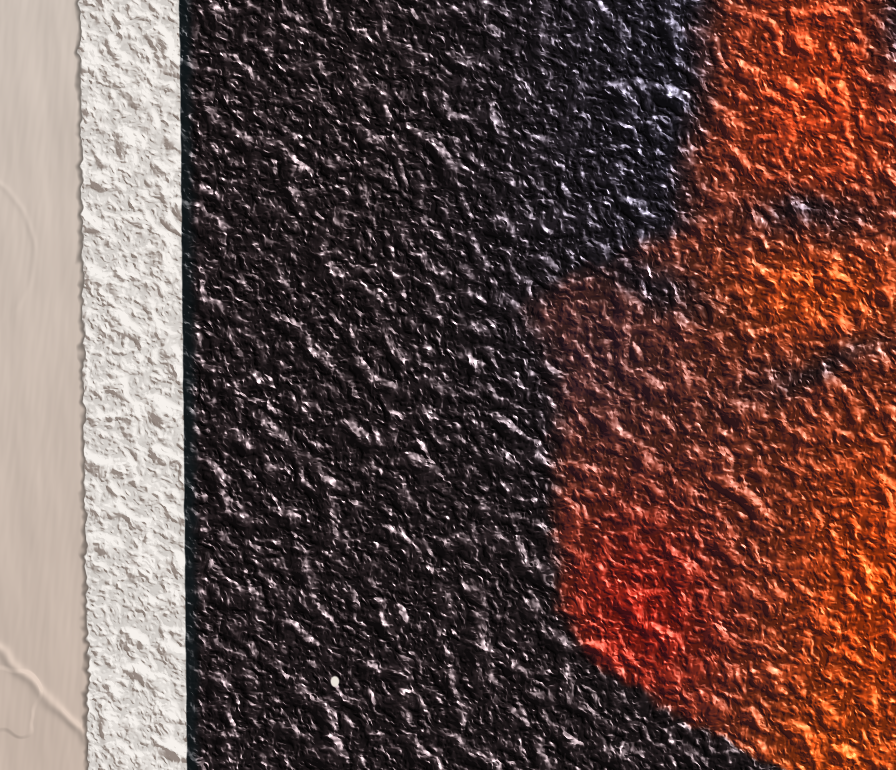
Write a WebGL 1 fragment shader that draws this texture.

```glsl
precision highp float;
uniform vec2 u_resolution;

vec2 hash2(vec2 p) {
  vec2 q = vec2(dot(p, vec2(127.1, 311.7)), dot(p, vec2(269.5, 183.3)));
  return fract(sin(q) * 43758.55) * 2.0 - 1.0;
}

float gradNoise(vec2 p) {
  vec2 i = floor(p), f = fract(p);
  vec2 u = f * f * f * (f * (f * 6.0 - 15.0) + 10.0);
  vec2 e = vec2(1.0, 0.0);
  return mix(
    mix(dot(hash2(i), f), dot(hash2(i + e), f - e), u.x),
    mix(dot(hash2(i + e.yx), f - e.yx), dot(hash2(i + 1.0), f - 1.0), u.x), u.y);
}

// Pebbled plaster: rounded grains with creases, each octave turned and of similar slope
float relief(vec2 p) {
  vec2 q = p + 0.005 * vec2(gradNoise(p * 31.0), gradNoise(p * 31.0 + 40.0));
  q.x += 0.12 * q.y;
  float h = 0.0, freq = 29.0;
  for (int i = 0; i < 4; i++) {
    float n = gradNoise(q * freq + float(i) * 17.3);
    h += (0.55 * n + 0.75 * sqrt(n * n + 0.004) - 0.12) / freq;
    q = mat2(0.8, 0.6, -0.6, 0.8) * q;
    freq *= 1.8;
  }
  return h;
}

// Smooth trowelled plaster with faint scratches and a raised crack
float trowelled(vec2 p) {
  float h = 0.003 * gradNoise(vec2(p.x * 30.0 + p.y * 3.0, p.y * 6.0));
  h += 0.0007 * gradNoise(vec2(p.x * 120.0 - p.y * 12.0, p.y * 25.0));
  float wobble = 0.012 * gradNoise(p * 30.0);
  float ridge = 0.155 - 1.0 * p.x + wobble - p.y;
  float arc = length(p - vec2(-0.07, 0.67)) - 0.115 + wobble * 0.3;
  return h + 0.004 * exp(-ridge * ridge * 12000.0)
    + 0.002 * smoothstep(-0.004, 0.004, 0.045 + wobble * 2.0 - length(p - vec2(0.01, 0.09)))
    + 0.0008 * exp(-arc * arc * 60000.0);
}

float glow(vec2 p, vec2 center, vec2 radius) {
  vec2 d = (p - center) / radius;
  return exp(-dot(d, d));
}

// Coverage of the warm paint over the black ground
float warmCoverage(vec2 p) {
  p += 0.018 * vec2(gradNoise(p * 16.0), gradNoise(p * 16.0 + 9.0));
  p += 0.014 * vec2(gradNoise(p * 55.0), gradNoise(p * 55.0 + 9.0));
  float low = max(0.25 - p.y, 0.0) * 4.0;
  float lower = 0.725 + 0.3 * low * low - 0.05 * smoothstep(0.48, 0.68, p.y);
  float upper = 0.89 + 0.035 * smoothstep(0.65, 1.0, p.y);
  float edge = mix(lower, upper, smoothstep(0.59, 0.72, p.y));
  float soft = mix(0.016, 0.04, smoothstep(0.3, 0.7, p.y));
  float cover = smoothstep(-soft, soft, p.x - edge);
  vec2 tilted = vec2(p.x, p.y + 0.4 * (p.x - 0.84));
  cover *= 1.0 - 0.9 * glow(tilted, vec2(0.84, 0.635), vec2(0.085, 0.035));
  cover *= 1.0 - 0.85 * glow(p, vec2(1.05, 0.72), vec2(0.09, 0.032));
  vec2 rising = vec2(p.x, p.y - 0.35 * (p.x - 1.07));
  cover *= 1.0 - 0.75 * glow(rising, vec2(1.07, 0.525), vec2(0.1, 0.025));
  return cover * (1.0 - 0.8 * glow(p, vec2(1.17, 0.97), vec2(0.04, 0.08)));
}

vec3 warmPaint(vec2 p) {
  vec3 c = mix(vec3(0.42, 0.19, 0.13), vec3(0.31, 0.18, 0.17), glow(p, vec2(0.75, 0.55), vec2(0.15, 0.16)));
  c = mix(c, vec3(0.76, 0.24, 0.10), 0.9 * glow(p, vec2(1.07, 0.88), vec2(0.13, 0.18)));
  c = mix(c, vec3(0.77, 0.28, 0.09), 0.85 * glow(p, vec2(1.06, 0.62), vec2(0.13, 0.065)));
  c = mix(c, vec3(0.60, 0.12, 0.08), 0.9 * glow(p, vec2(0.83, 0.20), vec2(0.11, 0.13)));
  c = mix(c, vec3(0.80, 0.26, 0.06), 0.9 * glow(p, vec2(1.15, 0.22), vec2(0.13, 0.24)));
  return mix(c, vec3(0.76, 0.28, 0.07), 0.8 * glow(p, vec2(1.09, 0.0), vec2(0.11, 0.12)));
}

void main() {
  vec2 p = gl_FragCoord.xy / u_resolution.y;
  float aa = 1.0 / u_resolution.y;
  vec2 toLight = vec2(0.72, 0.69);

  // Slope facing the light, hollows, and glints broken into fine sparkles
  float eps = 0.0013;
  float h = relief(p);
  float slope = (h - relief(p + toLight * eps)) / eps;
  float hollow = smoothstep(0.002, -0.007, h);
  float sparkle = clamp(0.75 + 1.5 * gradNoise(p * 150.0) + 0.9 * gradNoise(p * 60.0), 0.1, 1.6);
  float shine = pow(clamp((slope - 0.1) / 1.7, 0.0, 1.0), 1.5) * sparkle;

  // Glossy black ground
  float cool = smoothstep(0.45, 0.95, p.x) * smoothstep(0.2, 0.8, p.y);
  vec3 ground = mix(vec3(0.145, 0.115, 0.122), vec3(0.135, 0.125, 0.155), cool);
  ground *= 1.0 + 0.45 * clamp(slope, -1.3, 1.0) - 0.35 * hollow;
  ground += shine * mix(vec3(0.70, 0.65, 0.66), vec3(0.68, 0.67, 0.74), cool);

  // Warm paint with violet shadows and pale glints
  float cover = warmCoverage(p);
  vec3 paint = warmPaint(p);
  vec3 warm = paint * (0.98 + 0.45 * clamp(slope, -1.3, 1.0)) * (1.0 - 0.35 * hollow);
  warm += vec3(0.02, 0.012, 0.045) * smoothstep(0.2, -1.0, slope);
  warm += shine * mix(vec3(0.46, 0.43, 0.43), vec3(0.34, 0.40, 0.30), smoothstep(0.4, 0.8, paint.r));
  vec3 color = mix(ground, warm, cover);

  // Lone pale fleck
  float fleck = length((p - vec2(0.435, 0.115)) * vec2(1.0, 0.8)) - 0.0055;
  color = mix(color, vec3(0.93, 0.90, 0.86), smoothstep(aa, -aa, fleck));

  // Dark teal seam beside the white band
  float whiteRight = 0.233 + 0.01 * (1.0 - p.y);
  float seam = 1.0 - smoothstep(0.006, 0.022, p.x - whiteRight + 0.006 * gradNoise(p * 60.0));
  color = mix(color, vec3(0.07, 0.10, 0.11) + 0.25 * shine, 0.8 * seam);

  // White rough band
  vec3 white = mix(vec3(0.58, 0.53, 0.50), vec3(0.89, 0.87, 0.85), smoothstep(-1.8, 0.0, slope));
  white += 0.08 * smoothstep(0.0, 1.0, slope) - 0.07 * hollow;
  float rightEdge = p.x - whiteRight - 0.0015 * gradNoise(p * 45.0);
  color = mix(color, white, smoothstep(aa, -aa, rightEdge));

  // Beige margin and the shadow under the band's ragged lip
  float lip = p.x - 0.104 - 0.011 * (1.0 - p.y)
    + 0.006 * gradNoise(p * 38.0) + 0.006 * gradNoise(p * 95.0);
  float tilt = (trowelled(p) - trowelled(p + toLight * 0.002)) / 0.002;
  vec3 beige = mix(vec3(0.78, 0.71, 0.66), vec3(0.81, 0.76, 0.72), p.y);
  beige *= 1.0 + 0.25 * clamp(tilt, -0.9, 0.6) + 0.03 * gradNoise(p * 9.0);
  beige *= 1.0 - 0.42 * smoothstep(-0.008, 0.0, lip);
  color = mix(color, beige, smoothstep(aa, -aa, lip));

  gl_FragColor = vec4(clamp(color, 0.0, 1.0), 1.0);
}
```
